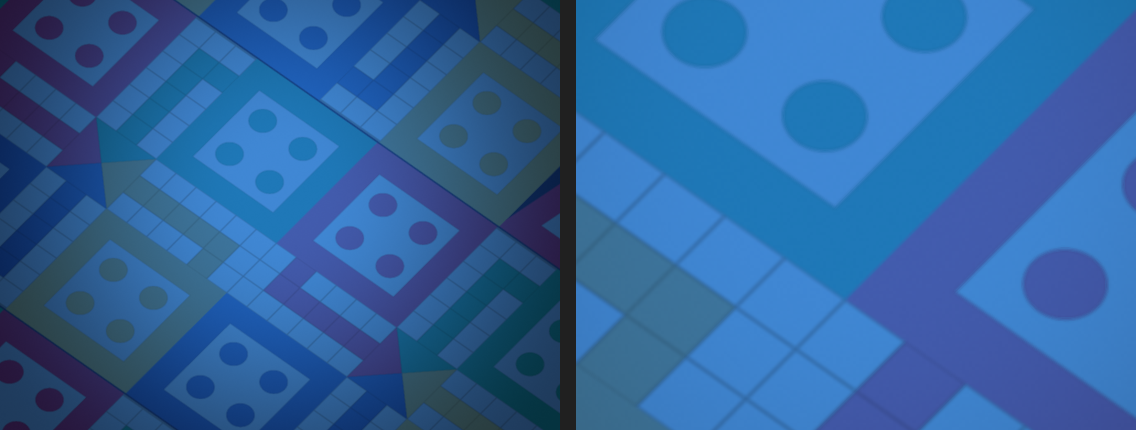
Left: the whole. Right: its middle third, enlarged.
Reproduce this pattern procedurally as a Shadertoy shader.

```glsl
// Tilted race-game boards in rows: four homes, four arms of cells, a split centre.
// Skewed axes map the canvas to cell units; staggered rows repeat one board formula,
// and a blue pool of light blends a dim palette into a lit one.

const vec2 BOARD_ORIGIN = vec2(0.2356, 0.6212);  // centre of one board, canvas height = 1
const vec2 AXIS_U = vec2(0.0466, -0.0326);       // one cell down to the right
const vec2 AXIS_V = vec2(0.0386, 0.0385);        // one cell up to the right
const float BOARD_SIZE = 15.0;
const float ROW_PITCH = 15.2;
const float ROW_SHIFT = 6.05;
const float BOARD_HALF = 7.57;                   // leaves a hairline gap between rows
const vec2 TURNED_BOARD = vec2(1.0, 1.0);        // column and row of the misaligned board
const float TURNED_SKEW = 0.2;
const float DOT_RADIUS = 0.54;
const float LINE_HALF = 0.008;
const float LINE_SOFT = 0.03;
const float CELL_LINE = 0.20;                    // darkening of the cell grid
const float HOME_LINE = 0.07;                    // darkening around homes and dots
const float SOFTNESS = 0.0042;                   // sample spread, canvas height = 1
const float GRAIN = 0.004;
const vec2 LIGHT_CENTRE = vec2(0.50, 0.56);
const vec2 LIGHT_REACH = vec2(0.61, 0.85);
const int SAMPLES = 4;

// Palette order: teal, olive, blue, purple, pale cell, gap
const int PALE = 4;
const int GAP = 5;
const vec3 LIT[6] = vec3[6](
    vec3(0.12, 0.47, 0.72), vec3(0.24, 0.46, 0.62), vec3(0.13, 0.40, 0.76),
    vec3(0.26, 0.36, 0.68), vec3(0.25, 0.53, 0.83), vec3(0.08, 0.25, 0.52));
const vec3 DIM[6] = vec3[6](
    vec3(0.02, 0.20, 0.25), vec3(0.16, 0.23, 0.23), vec3(0.03, 0.12, 0.30),
    vec3(0.15, 0.08, 0.22), vec3(0.12, 0.23, 0.36), vec3(0.03, 0.10, 0.23));

float hash(vec2 p) {
    return fract(sin(dot(p, vec2(12.9898, 78.233))) * 43758.5453);
}

float maxOf(vec2 p) { return max(p.x, p.y); }

// Palette index at c, in cells from the board centre;
// edge is the distance to a line and weight its darkening
int boardInk(vec2 c, int turn, out float edge, out float weight) {
    vec2 a = abs(c);
    int side = a.y > a.x ? (c.y > 0.0 ? 0 : 2) : (c.x > 0.0 ? 1 : 3);
    int quadrant = c.x > 0.0 ? (c.y > 0.0 ? 0 : 1) : (c.y > 0.0 ? 3 : 2);

    // Margin between boards
    edge = 1.0;
    weight = HOME_LINE;
    if (maxOf(a) > BOARD_HALF) return GAP;

    // Centre square split into four triangles
    if (maxOf(a) < 1.5) {
        edge = min(0.7 * abs(a.x - a.y), 1.5 - maxOf(a));
        return (side + turn) % 4;
    }

    // Corner homes: frame, pale square, four dots
    if (min(a.x, a.y) > 1.5) {
        vec2 h = abs(a - 4.5);
        float square = maxOf(h) - 2.0;
        float dots = length(h - 1.0) - DOT_RADIUS;
        edge = min(abs(square), abs(dots));
        return square < 0.0 && dots > 0.0 ? PALE : (quadrant + turn) % 4;
    }

    // Arms, turned so x runs outward and y toward the home of the same colour
    vec2 arm = side == 0 ? c.yx : side == 1 ? vec2(c.x, -c.y)
             : side == 2 ? -c.yx : vec2(-c.x, c.y);
    vec2 cell = clamp(floor(arm + 0.5), vec2(2.0, -1.0), vec2(7.0, 1.0));
    edge = max(0.5 - maxOf(abs(arm - cell)), 0.0);
    bool lane = cell.y == 0.0 && cell.x < 7.0;
    bool start = cell.y == 1.0 && cell.x == 6.0;
    weight = lane || start ? 0.6 * CELL_LINE : CELL_LINE;
    return lane || start ? (side + turn) % 4 : PALE;
}

vec3 pattern(vec2 p, float light) {
    // Staggered grid of boards
    vec2 c = inverse(mat2(AXIS_U, AXIS_V)) * (p - BOARD_ORIGIN);
    float row = floor(c.y / ROW_PITCH + 0.5);
    c -= row * vec2(ROW_SHIFT, ROW_PITCH);
    float column = floor(c.x / BOARD_SIZE + 0.5);
    c.x -= column * BOARD_SIZE;

    int turn = 0;
    if (vec2(column, row) == TURNED_BOARD) {
        turn = 1;
        c.x -= TURNED_SKEW * (c.y + 0.5 * BOARD_SIZE);
    }

    float edge, weight;
    int ink = boardInk(c, turn, edge, weight);
    float line = 1.0 - smoothstep(LINE_HALF, LINE_HALF + LINE_SOFT, edge);
    return mix(DIM[ink], LIT[ink], light) * (1.0 - weight * line);
}

void mainImage(out vec4 fragColor, in vec2 fragCoord) {
    vec2 uv = fragCoord / iResolution.xy;
    vec2 p = fragCoord / iResolution.y;
    float light = 1.0 - smoothstep(0.1, 1.03, length((uv - LIGHT_CENTRE) / LIGHT_REACH));

    // Supersampled, slightly soft edges
    vec3 colour = vec3(0.0);
    for (int i = 0; i < SAMPLES * SAMPLES; i++) {
        vec2 offset = (vec2(i % SAMPLES, i / SAMPLES) + 0.5) / float(SAMPLES) - 0.5;
        colour += pattern(p + offset * SOFTNESS, light);
    }
    colour /= float(SAMPLES * SAMPLES);

    // Fine cloth grain
    colour += GRAIN * (hash(floor(p * 390.0)) - 0.5);
    fragColor = vec4(colour, 1.0);
}
```
